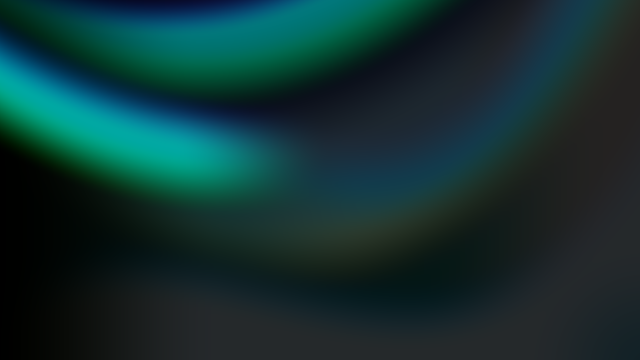
A WebGL 2 fragment shader for this background:

```glsl
#version 300 es
precision highp float;

uniform vec2 u_resolution;
out vec4 fragColor;

#define DISPERSION 0.026
#define TEAL vec3(0.0, 0.66, 0.64)
#define SEA vec3(0.0, 0.47, 0.49)
#define GREEN vec3(0.0, 0.41, 0.32)
#define NAVY vec3(0.035, 0.045, 0.09)
#define SLATE vec3(0.115, 0.155, 0.185)
#define BLUE vec3(0.04, 0.25, 0.31)
#define OLIVE vec3(0.17, 0.245, 0.215)
#define ABYSS vec3(0.015, 0.09, 0.08)
#define ASH vec3(0.145, 0.16, 0.17)
#define UMBER vec3(0.14, 0.135, 0.13)

// Approximate signed distance to a bowl-shaped curve, positive below it
float bowl(vec2 p, vec2 nadir, float bend, float skew) {
    float x = p.x - nadir.x;
    float curve = nadir.y - x * x * (bend + skew * x);
    float slope = x * (2.0 * bend + 3.0 * skew * x);
    return (p.y - curve) / sqrt(1.0 + slope * slope);
}

// Soft edge whose colour channels are spread like a prism
vec3 prismEdge(float dist, float softness) {
    vec3 shifted = dist + DISPERSION * vec3(-1.0, 0.0, 1.0);
    return smoothstep(-softness, softness, shifted);
}

void main() {
    // Height units, with y measured down from the top
    vec2 p = gl_FragCoord.xy / u_resolution.y;
    p.y = 1.0 - p.y;

    // Curves bounding the ribbons, from top to bottom
    float innerTop = bowl(p, vec2(0.463, 0.050), 0.518, 0.0);
    float innerBottom = bowl(p, vec2(0.556, 0.243), 0.575, 0.0);
    float brightTop = bowl(p, vec2(0.810, 0.373), 0.359, 0.0);
    float brightBottom = bowl(p, vec2(0.671, 0.530), 0.445, 0.0);
    vec2 clamped = vec2(max(p.x, 0.65), p.y);
    float outerTop = bowl(clamped, vec2(0.995, 0.463), 0.691, 1.344);
    float outerBottom = bowl(p, vec2(0.833, 0.722), 0.670, 0.205);
    float floorTop = bowl(p, vec2(1.134, 0.870), 0.648, 0.560);

    // Slate hollow between the ribbons
    vec3 hollow = mix(SLATE, UMBER, 0.7 * smoothstep(1.2, 1.45, p.x));
    vec3 color = mix(NAVY, hollow, smoothstep(0.02, 0.24, innerBottom));

    // Dim outer ribbon, blue inside and olive outside
    vec3 outer = mix(BLUE, OLIVE, smoothstep(0.02, 0.2, outerTop));
    outer = mix(vec3(0.09, 0.2, 0.2), outer, smoothstep(0.6, 1.05, p.x));
    color = mix(color, outer, prismEdge(outerTop, 0.11));

    // Shadow below it, then the ash-coloured floor
    vec3 shadow = mix(ABYSS, UMBER, smoothstep(1.15, 1.7, p.x));
    color = mix(color, shadow, prismEdge(outerBottom, 0.1));
    vec3 ground = mix(ASH, vec3(0.07, 0.13, 0.15),
                      smoothstep(0.35, 0.0, distance(p, vec2(1.8, 1.02))));
    color = mix(color, ground, prismEdge(floorTop, 0.085));
    color *= smoothstep(vec3(-0.02, -0.04, 0.02), vec3(0.62), vec3(p.x));

    // Inner ribbon
    vec3 inner = mix(SEA, GREEN, smoothstep(-0.17, -0.02, innerBottom));
    inner *= mix(0.45, 1.0, smoothstep(0.0, 0.55, p.x));
    vec3 innerMask = prismEdge(innerTop, 0.055)
                   * (1.0 - prismEdge(innerBottom, 0.085));
    color = mix(color, inner, innerMask);

    // Bright ribbon, dissolving toward the middle
    vec3 brightMask = prismEdge(brightTop, 0.075)
                    * (1.0 - prismEdge(brightBottom, 0.08));
    brightMask *= 1.0 - smoothstep(0.48, 0.92, p.x);
    color = mix(color, TEAL, brightMask);

    fragColor = vec4(color, 1.0);
}
```
